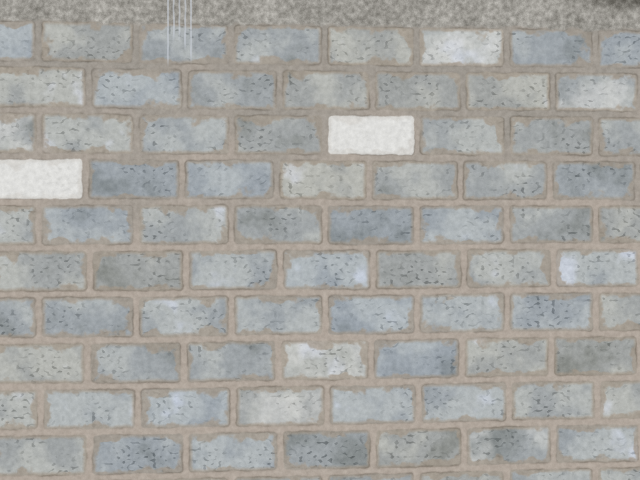
Write a Shadertoy shader that draws this texture.

```glsl
const vec2 BLOCK_SIZE = vec2(0.195, 0.0945);
const vec3 STONE_DARK = vec3(0.53, 0.55, 0.55);
const vec3 STONE_MID = vec3(0.62, 0.64, 0.65);
const vec3 STONE_LIGHT = vec3(0.70, 0.715, 0.71);
const vec3 STONE_PALE = vec3(0.78, 0.80, 0.83);
const vec3 WHITEWASH = vec3(0.87, 0.87, 0.86);
const vec3 MORTAR = vec3(0.69, 0.65, 0.61);
const vec3 MORTAR_GREY = vec3(0.61, 0.59, 0.56);
const vec3 STAIN = vec3(0.63, 0.585, 0.53);

float hash(vec2 p) {
    vec3 q = fract(p.xyx * 0.1031);
    q += dot(q, q.yzx + 33.33);
    return fract((q.x + q.y) * q.z);
}

vec2 gradientAt(vec2 corner) {
    float angle = 6.2832 * hash(corner);
    return vec2(cos(angle), sin(angle));
}

float gradientNoise(vec2 p) {
    vec2 i = floor(p), f = fract(p);
    vec2 w = f * f * f * (f * (f * 6.0 - 15.0) + 10.0);
    vec2 e = vec2(1.0, 0.0);
    float low = mix(dot(gradientAt(i), f), dot(gradientAt(i + e), f - e), w.x);
    float high = mix(dot(gradientAt(i + e.yx), f - e.yx),
                     dot(gradientAt(i + 1.0), f - 1.0), w.x);
    return mix(low, high, w.y);
}

float fbm(vec2 p) {
    float sum = 0.0, amplitude = 0.7;
    for (int i = 0; i < 4; i++) {
        sum += amplitude * gradientNoise(p);
        p = mat2(1.6, 1.2, -1.2, 1.6) * p + 7.3;
        amplitude *= 0.55;
    }
    return sum;
}

float roundedBox(vec2 p, vec2 halfSize, float radius) {
    vec2 q = abs(p) - halfSize + radius;
    return length(max(q, 0.0)) + min(max(q.x, q.y), 0.0) - radius;
}

// Block coordinates, foreshortened to the right; uv.y runs downward
vec2 wallCoords(vec2 uv) {
    float x = 6.508 * uv.x - 0.398;
    float y = 4.0 + (uv.y - 0.422) / (0.0963 - 0.0054 * uv.x);
    return vec2(x + 0.0105 * x * x, y + 0.05 * gradientNoise(uv * 3.0));
}

float isCell(vec2 cell, vec2 target) {
    vec2 offset = abs(cell - target);
    return 1.0 - step(0.5, max(offset.x, offset.y));
}

vec3 stoneColor(vec2 p, vec2 cell) {
    float seed = hash(cell + 17.0);
    float tone = 0.52 + 0.42 * (seed - 0.5) + 0.75 * fbm(p * 9.0 + seed * 50.0);
    vec3 color = mix(STONE_DARK, STONE_MID, smoothstep(0.05, 0.4, tone));
    color = mix(color, STONE_LIGHT, smoothstep(0.4, 0.72, tone));
    color = mix(color, STONE_PALE, smoothstep(0.78, 1.0, tone));
    // Warm or cool cast per block
    return color + vec3(0.014, 0.002, -0.018) * (2.0 * hash(cell + 5.0) - 1.0);
}

float pitMask(vec2 p) {
    float patches = smoothstep(-0.3, 0.4, fbm(p * 11.0 + 40.0));
    return patches * smoothstep(0.12, 0.45, gradientNoise(p * vec2(95.0, 135.0)));
}

float dripMask(vec2 p) {
    float mask = 0.0;
    for (int i = 0; i < 5; i++) {
        float id = float(i);
        float center = 0.35 + 0.012 * id + 0.002 * gradientNoise(vec2(id, p.y * 30.0));
        float end = 0.07 + 0.1 * hash(vec2(id, 3.0));
        float line = 1.0 - smoothstep(0.0008, 0.003, abs(p.x - center));
        mask = max(mask, line * (1.0 - smoothstep(end - 0.03, end, p.y)));
    }
    return mask;
}

void mainImage(out vec4 fragColor, in vec2 fragCoord) {
    vec2 uv = fragCoord / iResolution.xy;
    uv.y = 1.0 - uv.y;
    vec2 p = uv * vec2(iResolution.x / iResolution.y, 1.0);
    float soft = max(0.0018, 1.0 / iResolution.y);

    // Running bond: every second course shifts by half a block
    vec2 wall = wallCoords(uv);
    float row = floor(wall.y);
    wall.x += 0.5 * mod(row, 2.0) + 0.05 * (hash(vec2(row, 9.0)) - 0.5);
    vec2 cell = floor(wall);
    vec2 local = (fract(wall) - 0.5) * BLOCK_SIZE;
    float edge = roundedBox(local, 0.5 * BLOCK_SIZE - 0.0065, 0.008);
    edge += 0.004 * fbm(p * 32.0);

    // Block face, whitewash and pits
    float grain = fbm(p * 85.0);
    float white = max(isCell(cell, vec2(3.0, 2.0)), isCell(cell, vec2(0.0, 3.0)));
    float wash = 0.5 * step(0.91, hash(cell + 31.0)) * smoothstep(-0.3, 0.2, fbm(p * 10.0));
    vec3 stone = mix(stoneColor(p, cell), WHITEWASH, max(white, wash));
    stone += 0.07 * grain - 0.15 * pitMask(p) * (1.0 - 0.8 * white);

    // Mortar smeared over the block rims
    float smear = smoothstep(-0.010, -0.001, edge + 0.036 * max(fbm(p * 17.0 + 9.0), 0.0));
    stone = mix(stone, STAIN + 0.06 * grain, 0.72 * smear * (1.0 - 0.8 * white));

    // Joints, greyer toward the top
    float warmth = smoothstep(0.0, 0.6, uv.y + 0.4 * fbm(p * 6.0));
    vec3 mortar = mix(MORTAR_GREY, MORTAR, warmth) + 0.07 * grain;
    vec3 color = mix(stone, mortar, smoothstep(-soft, soft, edge));
    float crease = exp(-pow(edge / 0.0022, 2.0));
    color -= 0.10 * crease * smoothstep(-0.3, 0.4, fbm(p * 14.0 + 3.0));

    // Rough concrete strip along the top, then drips
    float strip = 1.0 - smoothstep(-0.04, 0.04, wall.y - 0.06 + 0.15 * fbm(p * 25.0));
    vec3 concrete = vec3(0.61, 0.60, 0.575) + 0.20 * grain + 0.12 * fbm(p * 12.0);
    concrete -= 0.2 * smoothstep(0.85, 1.0, uv.x) * (1.0 - smoothstep(0.0, 0.03, uv.y));
    color = mix(color, concrete, strip);
    color = mix(color, STONE_PALE, 0.6 * dripMask(p));
    fragColor = vec4(clamp(color, 0.0, 1.0), 1.0);
}
```
